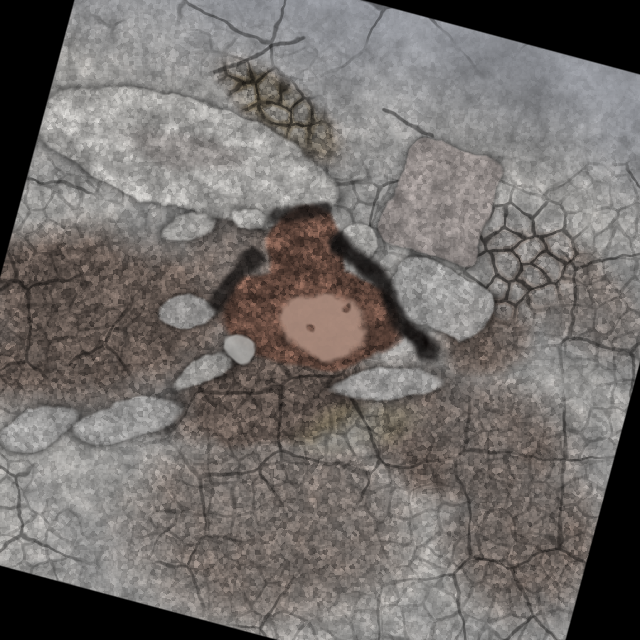
A three.js fragment shader for this texture:

```glsl
// Draws a tilted square of cracked, weathered concrete with a muddy pothole and puddle.
varying vec2 vUv;

const float TILT = 0.2618;
const float EDGE = 0.0016;
const float WARP = 0.026;
const float PEBBLES = 135.0;
const float GRIT = 260.0;
const vec3 PALE = vec3(.655, .65, .64);
const vec3 GREY = vec3(.565, .563, .56);
const vec3 BLUE = vec3(.555, .57, .605);
const vec3 DIRT = vec3(.385, .34, .315);
const vec3 OLIVE = vec3(.4, .365, .305);
const vec3 MAUVE = vec3(.555, .525, .515);
const vec3 MUD = vec3(.375, .275, .235);
const vec3 WATER = vec3(.665, .545, .49);
const vec3 SHADOW = vec3(.085, .075, .072);

vec2 p;      // warped position
vec3 col;    // ground colour
float dirt;  // soil cover

float hash(vec2 v) {
  vec3 q = fract(v.xyx * .1031);
  q += dot(q, q.yzx + 33.33);
  return fract((q.x + q.y) * q.z);
}

float noise(vec2 v) {
  vec2 i = floor(v), f = fract(v);
  f *= f * (3. - 2. * f);
  return mix(mix(hash(i), hash(i + vec2(1, 0)), f.x),
             mix(hash(i + vec2(0, 1)), hash(i + 1.), f.x), f.y);
}

float fbm(vec2 v) {
  float sum = 0., amp = .533;
  for (int i = 0; i < 4; i++) {
    sum += amp * noise(v);
    v = v * 2.03 + 17.1;
    amp *= .5;
  }
  return sum;
}

// Nearest distance, gap to the next cell, random value of the cell
vec3 cells(vec2 v) {
  float near = 8., next = 8., id = 0.;
  for (int k = 0; k < 9; k++) {
    float row = floor(float(k) / 3. + .1);
    vec2 c = floor(v) + vec2(float(k) - 3. * row, row) - 1.;
    float d = length(c + .1 + .8 * vec2(hash(c), hash(c + 57.)) - v);
    if (d < near) { next = near; near = d; id = hash(c + 113.); }
    else next = min(next, d);
  }
  return vec3(near, next - near, id);
}

vec2 turn(vec2 v, float a) {
  return vec2(v.x * cos(a) + v.y * sin(a), v.y * cos(a) - v.x * sin(a));
}

float oval(float x, float y, float w, float h, float a) {
  return (length(turn(p - vec2(x, y), a) / vec2(w, h)) - 1.) * min(w, h);
}

float blot(float x, float y, float w, float h, float a) {
  return 1. - smoothstep(-.45, .25, oval(x, y, w, h, a) / min(w, h));
}

float box(float x, float y, float w, float h, float a) {
  vec2 q = abs(turn(p - vec2(x, y), a)) - vec2(w, h) + .028;
  return length(max(q, 0.)) + min(max(q.x, q.y), 0.) - .028;
}

float seg(float ax, float ay, float bx, float by) {
  vec2 a = p - vec2(ax, ay), v = vec2(bx - ax, by - ay);
  return length(a - v * clamp(dot(a, v) / dot(v, v), 0., 1.));
}

float line(float d, float w) { return 1. - smoothstep(w * .3, w, d); }

void soil(float amount, float d) { dirt = max(dirt, amount * d); }

// Clean slab with a dirty outline
void slab(vec3 tone, float d) {
  col *= 1. - .38 * exp(-abs(d) / .005);
  float cover = 1. - smoothstep(-.004, .002, d);
  col = mix(col, tone, cover * .88);
  dirt = mix(dirt, .12, cover);
}

void main() {
  vec2 uv = vUv;
  p = uv + WARP * (vec2(fbm(uv * 19.), fbm(uv * 19. + 41.)) - .5);
  float cloud = fbm(uv * 8. + 5.), fine = fbm(uv * 45.);

  // Concrete, smooth and bluish at upper right
  float blue = smoothstep(0., .24, uv.y + .3 * uv.x - .93);
  col = mix(GREY, PALE, smoothstep(.28, .65, cloud));
  col = mix(col, BLUE, blue * .75);
  col *= 1. - .13 * blot(.79, .83, .13, .11, -.7);

  // Spread of dirt
  float olive = blot(.44, .825, .12, .045, -.65);
  dirt = olive;
  soil(1.1, blot(.11, .5, .31, .145, .04));
  soil(1., blot(.42, .375, .19, .09, .1));
  soil(.8, blot(.73, .31, .19, .12, -.3));
  soil(.75, blot(.82, .16, .13, .14, .4));
  soil(.9, blot(.76, .48, .09, .07, .6));
  soil(.6, blot(.88, .55, .17, .075, -.6));
  soil(.6, blot(.42, .18, .24, .17, 0.));
  soil(.8, blot(.36, .6, .1, .08, .7));
  olive = max(olive, blot(.56, .33, .1, .04, .2));
  dirt = clamp(dirt * (.5 + cloud) + .35 * (fine - .5) * (1. - blue), 0., 1.);
  col = mix(col, mix(DIRT, OLIVE, olive), dirt);

  // Cracks and cobbles
  float broad = cells(p * 7. + 3.).y, small = cells(p * 25.).y;
  float worn = smoothstep(.42, .62, fbm(uv * 6. + 30.));
  float cobble = max(blot(.81, .6, .1, .11, -.7), blot(.43, .84, .11, .045, -.6));
  col = mix(col, GREY, cobble * smoothstep(.15, .4, small) * .65);
  col *= 1. - .36 * line(broad, .045) * worn;
  col *= 1. - .5 * line(small, .16) * max(cobble, .4 * worn * (1. - blue));
  float crack = min(seg(.34, .885, .47, .945), seg(.6, .83, .68, .785));
  col *= 1. - .4 * line(crack, .005);

  // Slabs
  slab(PALE * (.92 + .16 * fine), oval(.295, .755, .245, .085, -.3));
  col = mix(col, MAUVE * .88, .5 * blot(.29, .765, .1, .03, -.2));
  slab(MAUVE, box(.69, .685, .078, .088, -.28));
  slab(GREY * 1.06, box(.69, .53, .078, .047, -.45));
  slab(GREY * 1.04, oval(.293, .512, .045, .032, .2));
  slab(PALE, oval(.315, .419, .048, .021, .45));
  slab(PALE, oval(.295, .645, .04, .018, .2));
  slab(PALE, oval(.388, .658, .027, .016, .1));
  slab(PALE, oval(.566, .62, .03, .027, -.4));
  slab(GREY * 1.07, oval(.605, .4, .085, .024, .12));
  slab(GREY * 1.04, oval(.065, .33, .065, .03, .4));
  slab(GREY * 1.05, oval(.2, .345, .085, .033, .25));

  // Pothole, puddle and undercut rim
  float pit = min(oval(.475, .6, .062, .078, 0.), oval(.485, .505, .142, .083, -.08));
  float inside = 1. - smoothstep(-.006, .004, pit);
  col = mix(col, MUD * (.75 + .5 * fine), inside);
  soil(1., inside);
  float pool = oval(.503, .492, .073, .052, -.25) + .012 * (fine - .5);
  vec3 lump = cells(p * 38. + 9.);
  float wet = 1. - smoothstep(-.008, .004, pool);
  wet *= 1. - .85 * step(.74, lump.z) * line(lump.x, .36);
  float rim = min(seg(.53, .618, .595, .57), seg(.595, .57, .625, .5));
  rim = min(rim, seg(.625, .5, .665, .452));
  float lip = min(seg(.34, .53, .395, .605), seg(.43, .665, .505, .668));
  float shade = max(line(rim, .024), .85 * line(lip, .018));
  col = mix(col, SHADOW, shade * (.65 + .5 * fine));

  // Pebbles and grit
  vec3 pebble = cells(uv * PEBBLES);
  float grit = hash(floor(uv * GRIT)) - .5;
  float coarse = mix(mix(.2, .07, blue), .5, dirt);
  col *= 1. + coarse * (pebble.z - .4 + .5 * grit - .25 * pebble.x);
  col *= 1. + .55 * (fine - .5) * (1. - .6 * blue);
  col = mix(col, WATER, wet * .92);
  slab(PALE * (.9 + .2 * fine), oval(.373, .454, .026, .021, -.4));

  // Tilted square on black
  vec2 q = abs(turn(uv - .5, -TILT)) - .5;
  col *= 1. - smoothstep(-EDGE, EDGE, max(q.x, q.y));
  gl_FragColor = vec4(clamp(col, 0., 1.), 1.);
}
```
